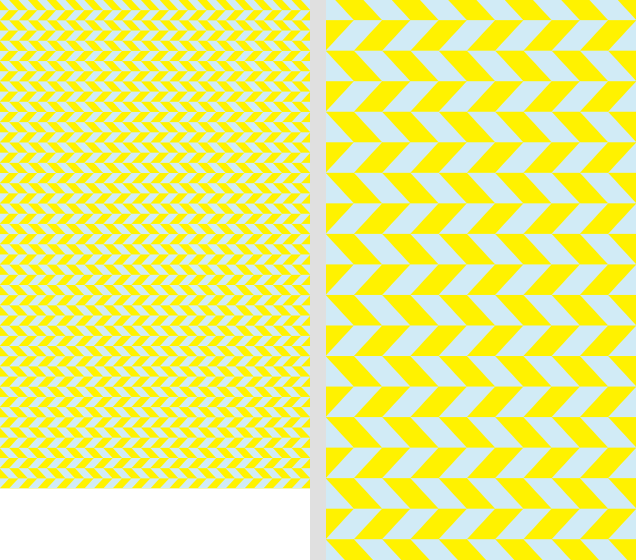
Left: the whole. Right: its middle third, enlarged.
This pattern is drawn by a Shadertoy shader. Its source:

```glsl
const vec3 PALE_BLUE = vec3(0.82, 0.92, 0.965);
const vec3 YELLOW = vec3(1.0, 0.95, 0.0);
const vec3 WHITE = vec3(1.0);

const float REPEATS_ACROSS = 16.46;
const float ROWS_DOWN = 48.0;
const float BAND_HEIGHT = 0.8724; // share of the canvas height
const float PHASE = -0.02;        // in repeats
const float SLANT = 0.5;          // sideways shift per row, in repeats

// Coverage of an edge at signed distance d for a pixel of the given size
float coverage(float d, float pixelSize) {
    return clamp(d / pixelSize + 0.5, 0.0, 1.0);
}

// Blue share of one slanted row; even rows lean right going down, odd rows left
float slantedStripe(vec2 cell, float row, vec2 pixelSize) {
    float lean = mod(row, 2.0) < 0.5 ? SLANT : -SLANT;
    float across = cell.x - lean * (cell.y - row);
    float d = 0.25 - abs(fract(across + 0.25) - 0.5);
    return coverage(d, length(vec2(pixelSize.x, lean * pixelSize.y)));
}

// Alternating rows, blended where two of them share a pixel
float zigzagRows(vec2 cell, vec2 pixelSize) {
    float seam = floor(cell.y + 0.5);
    float above = slantedStripe(cell, seam - 1.0, pixelSize);
    float below = slantedStripe(cell, seam, pixelSize);
    return mix(above, below, coverage(cell.y - seam, pixelSize.y));
}

void mainImage(out vec4 fragColor, in vec2 fragCoord) {
    vec2 uv = fragCoord / iResolution.xy;
    float depth = 1.0 - uv.y;

    // Cell units: repeats across, rows counted from the top
    vec2 scale = vec2(REPEATS_ACROSS, ROWS_DOWN / BAND_HEIGHT);
    vec2 cell = vec2(uv.x, depth) * scale - vec2(PHASE, 0.0);
    vec2 pixelSize = scale / iResolution.xy;

    vec3 color = mix(YELLOW, PALE_BLUE, zigzagRows(cell, pixelSize));

    // Plain strip below the patterned band
    color = mix(color, WHITE, coverage(cell.y - ROWS_DOWN, pixelSize.y));
    fragColor = vec4(color, 1.0);
}
```
